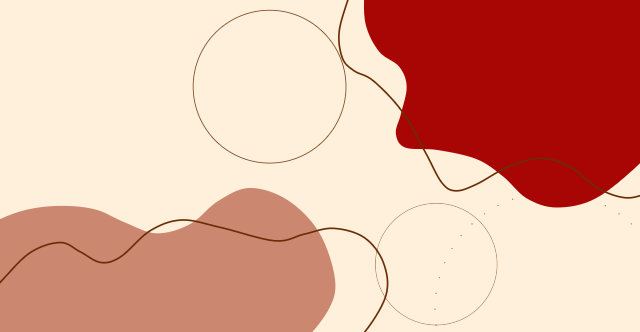
Reproduce this background procedurally as a WebGL 2 fragment shader.

```glsl
#version 300 es
precision highp float;
// Cream backdrop with a red and a rose blob, flowing brown lines, thin rings and dotted arcs.

uniform vec2 u_resolution;
out vec4 fragColor;

const int N = 18;

// Blob outlines and flowing lines as spline knots; the canvas is 7.68 wide, y runs down
const vec2 RED_BLOB[N] = vec2[N](
  vec2(4.40, -0.60), vec2(4.37, -0.10), vec2(4.39, 0.30), vec2(4.55, 0.62), vec2(4.79, 0.80), vec2(4.88, 1.04),
  vec2(4.81, 1.37), vec2(4.75, 1.60), vec2(4.86, 1.77), vec2(5.25, 1.80), vec2(5.72, 1.91), vec2(6.04, 2.12),
  vec2(6.32, 2.38), vec2(6.68, 2.49), vec2(7.15, 2.38), vec2(7.68, 1.96), vec2(8.10, 1.50), vec2(8.50, 1.00));
const vec2 ROSE_BLOB[N] = vec2[N](
  vec2(-1.20, 4.80), vec2(-0.50, 4.20), vec2(-0.40, 2.85), vec2(0.0, 2.63), vec2(0.35, 2.51), vec2(0.75, 2.47),
  vec2(1.15, 2.515), vec2(1.50, 2.67), vec2(1.88, 2.80), vec2(2.28, 2.69), vec2(2.62, 2.41), vec2(3.00, 2.255),
  vec2(3.45, 2.40), vec2(3.83, 2.79), vec2(4.02, 3.35), vec2(3.94, 3.72), vec2(3.60, 4.15), vec2(3.30, 4.40));
const vec2 LOWER_LINE[N] = vec2[N](
  vec2(-0.40, 3.75), vec2(-0.05, 3.44), vec2(0.35, 3.04), vec2(0.72, 2.91), vec2(0.96, 3.02), vec2(1.21, 3.15),
  vec2(1.45, 3.08), vec2(1.80, 2.77), vec2(2.18, 2.64), vec2(2.65, 2.73), vec2(3.30, 2.89), vec2(3.65, 2.81),
  vec2(4.00, 2.74), vec2(4.37, 2.85), vec2(4.60, 3.15), vec2(4.63, 3.55), vec2(4.34, 4.03), vec2(4.00, 4.30));
const vec2 UPPER_LINE[N] = vec2[N](
  vec2(4.32, -0.45), vec2(4.19, -0.05), vec2(4.07, 0.38), vec2(4.11, 0.70), vec2(4.25, 0.85), vec2(4.48, 0.97),
  vec2(4.82, 1.33), vec2(5.10, 1.82), vec2(5.30, 2.19), vec2(5.47, 2.29), vec2(5.72, 2.21), vec2(6.10, 2.00),
  vec2(6.48, 1.90), vec2(6.82, 1.99), vec2(7.18, 2.26), vec2(7.48, 2.37), vec2(7.71, 2.34), vec2(8.00, 2.22));

float segmentDistance(vec2 p, vec2 a, vec2 b) {
  vec2 ab = b - a;
  return length(p - a - ab * clamp(dot(p - a, ab) / dot(ab, ab), 0.0, 1.0));
}

vec2 catmullRom(vec2 a, vec2 b, vec2 c, vec2 d, float t) {
  return b + 0.5 * t * (c - a + t * (2.0 * a - 5.0 * b + 4.0 * c - d + t * (3.0 * (b - c) + d - a)));
}

// Signed distance to a spline; the sign flips at each crossing to the left of p
float splineDistance(vec2 p, const in vec2 knots[N]) {
  float nearest = 100.0, side = 1.0;
  vec2 a = knots[1];
  for (int i = 0; i < N - 3; i++) {
    for (int j = 1; j <= 8; j++) {
      vec2 b = catmullRom(knots[i], knots[i + 1], knots[i + 2], knots[i + 3], float(j) / 8.0);
      nearest = min(nearest, segmentDistance(p, a, b));
      if ((a.y > p.y) != (b.y > p.y) && p.x > a.x + (b.x - a.x) * (p.y - a.y) / (b.y - a.y)) side = -side;
      a = b;
    }
  }
  return side * nearest;
}

float ringDistance(vec2 p, vec2 center, float radius) {
  return abs(length(p - center) - radius);
}

// Distance to the nearest of evenly spaced dots on a circle
float dotRingDistance(vec2 p, vec2 center, float radius, float count) {
  vec2 q = p - center;
  float stepAngle = 6.2831853 / count;
  float angle = round(atan(q.y, q.x) / stepAngle) * stepAngle;
  return length(q - radius * vec2(cos(angle), sin(angle)));
}

void main() {
  float pixel = 7.68 / u_resolution.x;
  vec2 p = vec2(gl_FragCoord.x, u_resolution.y - gl_FragCoord.y) * pixel;
  vec3 brown = vec3(0.41, 0.18, 0.03);
  vec3 color = vec3(1.0, 0.94, 0.86);

  // Dotted arc that passes behind the red blob
  float dots = dotRingDistance(p, vec2(6.62, 3.71), 1.40, 46.0);
  color = mix(color, brown, 0.6 * clamp(0.5 - (dots - 0.007) / pixel, 0.0, 1.0));

  // Blobs
  float rose = splineDistance(p, ROSE_BLOB);
  color = mix(color, vec3(0.80, 0.53, 0.44), clamp(0.5 - rose / pixel, 0.0, 1.0));
  float red = splineDistance(p, RED_BLOB);
  color = mix(color, vec3(0.66, 0.02, 0.02), clamp(0.5 - red / pixel, 0.0, 1.0));

  // Faint dotted ring inside the red blob
  float faint = dotRingDistance(p, vec2(6.21, 0.27), 0.40, 90.0);
  color = mix(color, brown, 0.35 * clamp(0.5 - (faint - 0.004) / pixel, 0.0, 1.0));

  // Thin rings
  float bigRing = ringDistance(p, vec2(3.235, 1.04), 0.917);
  color = mix(color, brown, 0.85 * clamp(0.5 - (bigRing - 0.005) / pixel, 0.0, 1.0));
  float smallRing = ringDistance(p, vec2(5.235, 3.17), 0.73);
  color = mix(color, brown, 0.6 * clamp(0.5 - (smallRing - 0.003) / pixel, 0.0, 1.0));

  // Flowing lines
  float flow = min(abs(splineDistance(p, LOWER_LINE)), abs(splineDistance(p, UPPER_LINE)));
  color = mix(color, brown, clamp(0.5 - (flow - 0.010) / pixel, 0.0, 1.0));

  fragColor = vec4(color, 1.0);
}
```
